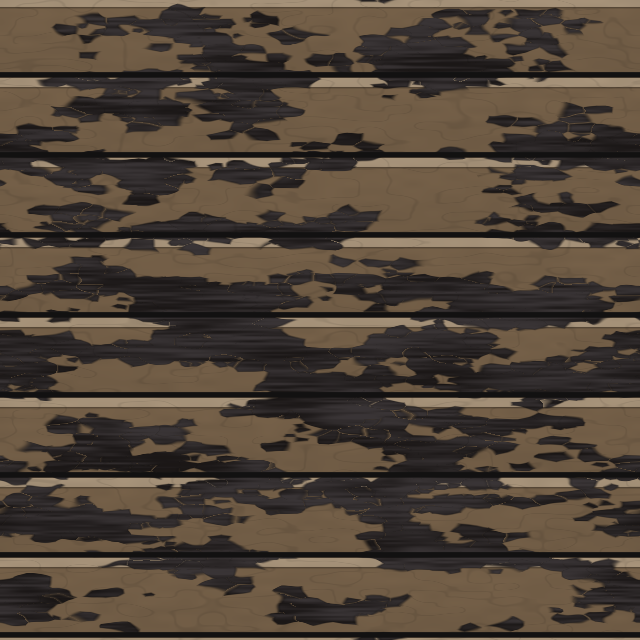
Give the GLSL for this texture, as a WebGL 1 fragment shader.

```glsl
precision highp float;
uniform vec2 u_resolution;

#define BOARDS 8.0
#define PHASE 0.031
#define LIP 0.12
#define GAP 0.068
#define WEAR_LIMIT 0.55
#define SCATTER 0.32
#define PAINT vec3(0.445, 0.365, 0.275)
#define LIP_PAINT vec3(0.63, 0.555, 0.46)
#define WOOD_DARK vec3(0.105, 0.09, 0.088)
#define WOOD_LIGHT vec3(0.225, 0.205, 0.21)
#define GAP_COLOR vec3(0.07, 0.068, 0.068)

float hash(vec2 p) {
  return fract(sin(dot(p, vec2(127.1, 311.7))) * 43758.5453);
}

// Value noise that wraps once per canvas
float noise(vec2 uv, vec2 cells) {
  vec2 p = uv * cells, i = floor(p), f = fract(p);
  f = f * f * (3.0 - 2.0 * f);
  vec2 a = mod(i, cells), b = mod(i + 1.0, cells);
  return mix(mix(hash(a), hash(vec2(b.x, a.y)), f.x),
             mix(hash(vec2(a.x, b.y)), hash(b), f.x), f.y);
}

// Position down one board: lip, face, then gap
float boardPos(float y) {
  return fract(y * BOARDS + PHASE);
}

// Broad worn areas, stronger along the lip and lower edge
float wear(vec2 uv) {
  float s = boardPos(uv.y);
  float field = 0.65 * noise(uv, vec2(6.0, 22.0)) + 0.35 * noise(uv, vec2(13.0, 47.0));
  return field + 0.07 * step(s, LIP) + 0.04 * smoothstep(0.8, 0.9, s);
}

// Approximate distance inside angular flakes, from weighted cells
float flakes(vec2 uv, vec2 cells, float limit) {
  vec2 p = uv * cells;
  p += 0.4 * (vec2(noise(uv, vec2(37.0, 91.0)), noise(uv, vec2(43.0, 83.0))) - 0.5);
  vec2 base = floor(p);
  float paint = 9.0, bare = 9.0, nextBare = 9.0, depth = 0.0;
  for (int j = -1; j <= 1; j++) {
    for (int i = -1; i <= 1; i++) {
      vec2 id = base + vec2(float(i), float(j));
      vec2 key = mod(id, cells);
      vec2 center = id + 0.1 + 0.8 * vec2(hash(key), hash(key + 17.3));
      vec2 away = p - center;
      float d = dot(away, away) + 0.35 * hash(key + 41.7);
      float w = wear(center / cells) + SCATTER * (hash(key + 71.9) - 0.5) - limit;
      if (w > 0.0) {
        d += 0.12 * (1.0 - smoothstep(0.0, 0.2, w));
        if (d < bare) {
          nextBare = bare;
          bare = d;
          depth = w;
        } else {
          nextBare = min(nextBare, d);
        }
      } else {
        paint = min(paint, d);
      }
    }
  }
  // Thin paint bridges survive between lightly worn flakes
  float bridge = nextBare - bare + 2.5 * depth - 0.14;
  return 0.5 * min(paint - bare, bridge) / cells.y;
}

vec3 woodColor(vec2 uv, float s) {
  float grain = 0.55 * noise(uv, vec2(9.0, 210.0)) + 0.45 * noise(uv, vec2(23.0, 330.0));
  float stain = noise(uv, vec2(7.0, 29.0));
  float tone = 0.65 * grain + 0.35 * stain + 0.16 * (0.5 - s);
  return mix(WOOD_DARK, WOOD_LIGHT, smoothstep(0.2, 0.8, tone));
}

vec3 paintColor(vec2 uv, float s, float aa) {
  vec3 color = mix(LIP_PAINT, PAINT, smoothstep(LIP - aa, LIP + aa, s));
  // Shadowed seam below the lip
  color *= 1.0 - 0.3 * (1.0 - smoothstep(0.006, 0.006 + aa, abs(s - LIP - 0.006)));
  // Fine wrinkles and soft mottling
  vec2 bent = uv + vec2(0.0, 0.012 * noise(uv, vec2(21.0, 33.0)));
  float ridge = abs(noise(bent, vec2(24.0, 75.0)) - 0.5);
  color *= 1.0 - 0.07 * (1.0 - smoothstep(0.0, 0.07, ridge));
  color *= 0.98 + 0.05 * noise(uv, vec2(31.0, 87.0));
  return color * (1.02 - 0.05 * s);
}

void main() {
  vec2 uv = gl_FragCoord.xy / u_resolution;
  uv.y = 1.0 - uv.y;
  float px = 1.0 / u_resolution.y;
  float aa = 0.7 * BOARDS * px;
  float s = boardPos(uv.y);

  // Large flakes with smaller chips scattered around them
  float inside = max(flakes(uv, vec2(25.0, 72.0), WEAR_LIMIT),
                     flakes(uv, vec2(50.0, 136.0), WEAR_LIMIT + 0.11));
  float bare = smoothstep(-0.7 * px, 0.7 * px, inside);

  // Flake rims darken both paint and wood
  vec3 paint = paintColor(uv, s, aa) * mix(0.8, 1.0, smoothstep(0.0, 0.0018, -inside));
  vec3 wood = woodColor(uv, s) * mix(0.8, 1.0, smoothstep(0.0, 0.002, inside));
  vec3 color = mix(paint, wood, bare);

  // Gap between boards
  float gap = smoothstep(-aa, aa, 0.5 * GAP - abs(s - 1.0 + 0.5 * GAP));
  gl_FragColor = vec4(mix(color, GAP_COLOR, gap), 1.0);
}
```
